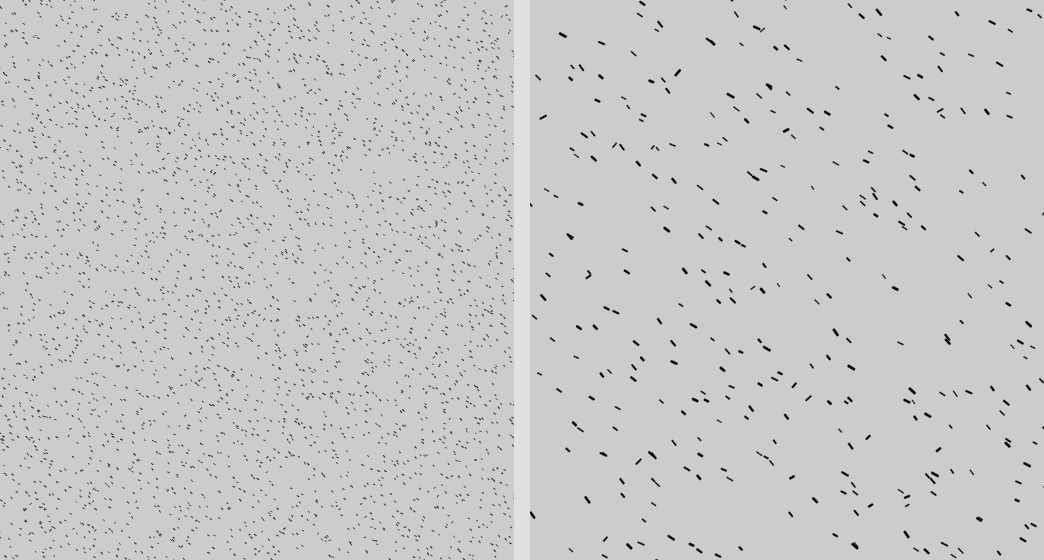
Left: the whole. Right: its middle third, enlarged.
Reproduce this texture procedurally as a WebGL 1 fragment shader.

```glsl
precision highp float;
// Pale grey sheet scattered with tiny dark slanted flecks.

uniform vec2 u_resolution;

#define PAPER vec3(0.80)
#define INK vec3(0.0)
#define ROWS 80.0          // grid cells along the canvas height
#define DENSITY 0.53       // share of cells that hold a fleck
#define SLANT -0.68        // main direction in radians
#define SLANT_SPREAD 0.6   // random turn around the main direction
#define FLIPPED 0.05       // share of flecks leaning the other way
#define HALF_LENGTH 0.11   // in cells
#define RADIUS 0.045       // in cells
#define SOFTNESS 1.3       // edge width in screen pixels

vec3 hash3(vec2 cell, float seed) {
  vec3 p = fract(vec3(cell.xyx + seed) * vec3(0.1031, 0.1030, 0.0973));
  p += dot(p, p.yxz + 33.33);
  return fract((p.xxy + p.yzz) * p.zyx);
}

// Distance to a rounded stroke centred at the origin
float strokeDistance(vec2 p, vec2 direction, float halfLength, float radius) {
  float along = clamp(dot(p, direction), -halfLength, halfLength);
  return length(p - direction * along) - radius;
}

// Ink coverage of the fleck that belongs to one cell
float fleck(vec2 p, vec2 cell, float edge) {
  vec3 place = hash3(cell, 7.3);
  vec3 shape = hash3(cell, 151.7);
  vec2 center = cell + place.xy * 2.0 - 0.5;
  float angle = SLANT + (shape.x - 0.5) * SLANT_SPREAD;
  angle *= 1.0 - 2.0 * step(fract(shape.x * 37.0), FLIPPED);
  float halfLength = HALF_LENGTH * mix(0.65, 1.35, shape.y);
  float radius = RADIUS * mix(0.55, 1.45, shape.z);
  vec2 direction = vec2(cos(angle), sin(angle));
  float d = strokeDistance(p - center, direction, halfLength, radius);
  return clamp(0.5 - d / edge, 0.0, 1.0) * step(place.z, DENSITY);
}

void main() {
  vec2 p = gl_FragCoord.xy / u_resolution.y * ROWS;
  float edge = SOFTNESS * ROWS / u_resolution.y;
  vec2 home = floor(p);

  // Flecks may stray half a cell, so the neighbours are checked too
  float ink = 0.0;
  for (int y = -1; y <= 1; y++) {
    for (int x = -1; x <= 1; x++) {
      ink = max(ink, fleck(p, home + vec2(float(x), float(y)), edge));
    }
  }

  gl_FragColor = vec4(mix(PAPER, INK, ink), 1.0);
}
```
